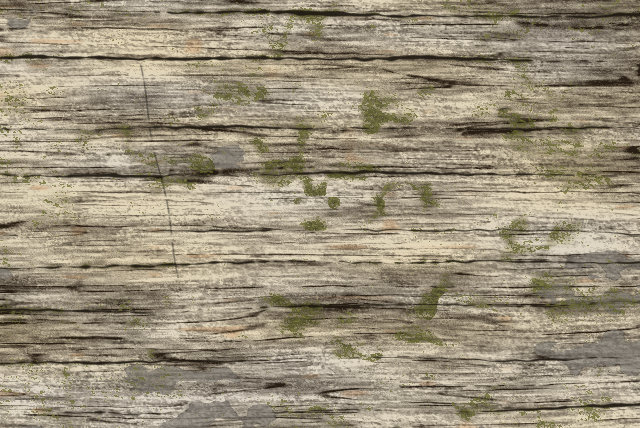
A Shadertoy shader for this texture:

```glsl
// Weathered wooden planks with long cracks, grey paint flakes and moss.
#define CRACKS 9
#define CRACK_WIDTH 0.0034
#define SPLIT_WIDTH 0.0013
#define CONTRAST 1.2
#define BRIGHTNESS 0.78
#define FLAKE_AMOUNT 0.13
#define MOSS_AMOUNT 0.75
#define GRIT 0.55

const vec3 DARK_WOOD = vec3(0.27, 0.23, 0.18);
const vec3 PALE_WOOD = vec3(0.83, 0.79, 0.70);
const vec3 GAP = vec3(0.12, 0.10, 0.07);
const vec3 SLATE = vec3(0.48, 0.46, 0.43);
const vec3 MOSS = vec3(0.31, 0.31, 0.14);
const vec3 OLIVE = vec3(0.43, 0.40, 0.27);
const vec3 RUST = vec3(0.66, 0.47, 0.30);
const mat2 TILT = mat2(0.96, 0.28, -0.28, 0.96);

vec2 hash2(vec2 p) {
    vec3 q = fract(p.xyx * vec3(0.1031, 0.1030, 0.0973));
    q += dot(q, q.yzx + 33.33);
    return fract((q.xx + q.yz) * q.zy);
}

float noise(vec2 p) {
    vec2 i = floor(p), f = fract(p);
    f = f * f * (3.0 - 2.0 * f);
    float low = mix(hash2(i).x, hash2(i + vec2(1, 0)).x, f.x);
    float high = mix(hash2(i + vec2(0, 1)).x, hash2(i + vec2(1, 1)).x, f.x);
    return mix(low, high, f.y);
}

// Cellular noise: distance to the nearest point, and that point's random id
vec2 cellular(vec2 p) {
    vec2 base = floor(p), best = vec2(9.0, 0.0);
    for (int y = -1; y <= 1; y++)
    for (int x = -1; x <= 1; x++) {
        vec2 c = base + vec2(x, y);
        float d = length(c + 0.15 + 0.7 * hash2(c) - p);
        if (d < best.x) best = vec2(d, hash2(c + 71.3).y);
    }
    return best;
}

// Broken split of even width along a contour of stretched noise
float split(vec2 p, vec2 scale, float width, float pixel) {
    vec2 q = p * scale;
    float n = noise(q), slope = (noise(q + vec2(0.0, 0.06)) - n) / 0.06;
    float d = abs(n - 0.5) / (max(abs(slope), 0.35) * scale.y);
    float presence = noise(p * vec2(9.0, scale.y * 0.8) + 31.0) + 0.3 * noise(p * vec2(70.0, 40.0));
    float w = width * smoothstep(0.45, 0.95, presence);
    return (1.0 - smoothstep(w - 0.6 * pixel, w + 0.6 * pixel, d)) * smoothstep(0.0, 0.4 * pixel, w);
}

void mainImage(out vec4 fragColor, in vec2 fragCoord) {
    vec2 p = fragCoord / iResolution.y;
    float pixel = 1.0 / iResolution.y;

    // Gently waving grain direction, roughened at fibre scale
    vec2 g = p;
    g.y += 0.004 * sin(2.7 * p.x + 5.0 * p.y) + 0.002 * sin(7.0 * p.x + 19.0 * p.y);
    g.y += 0.02 * (noise(p * vec2(2.5, 5.0)) - 0.5) * smoothstep(0.5, 0.1, p.y);
    g.y += 0.002 * (noise(p * vec2(40.0, 60.0)) - 0.5);

    // Long cracks, dirt beside them and a tone for every strip between
    float crack = 0.0, seam = 0.0, strip = 0.5;
    for (int i = 0; i < CRACKS; i++) {
        float n = float(i);
        vec2 h = hash2(vec2(n * 3.7, 7.0));
        float dy = g.y - (n + 0.1 + 0.8 * h.x) / float(CRACKS);
        dy += 0.003 * sin(3.0 * p.x + 40.0 * h.y) + 0.0015 * sin(13.0 * p.x + 5.0 * n);
        dy += 0.004 * (noise(vec2(34.0 * p.x, n)) - 0.5);
        float width = 1.5 * noise(vec2(4.0 * p.x + 17.0 * n, n)) + 0.9 * noise(vec2(60.0 * p.x, n + 0.5)) - 0.75;
        width *= CRACK_WIDTH * (0.4 + h.y);
        float d = abs(dy) - width;
        crack = max(crack, (1.0 - smoothstep(-pixel, pixel, d)) * smoothstep(0.0, 0.0005, width));
        seam = max(seam, exp(-150.0 * max(d, 0.0)) * smoothstep(-0.001, 0.002, width));
        strip = mix(strip, hash2(vec2(n, 31.0)).y, smoothstep(-0.001, 0.001, dy));
    }

    // Layered grain, from broad bands to fine fibres and grit
    float broad = noise(g * vec2(2.2, 9.0) + 3.0);
    float band = noise(g * vec2(2.2, 40.0) + 11.0);
    float fibre = noise(g * vec2(6.0, 120.0) + 23.0);
    float fine = noise(g * vec2(22.0, 270.0) + 41.0);
    float speck = 0.5 * noise(TILT * p * vec2(130.0, 230.0)) + 0.5 * noise(TILT * p * vec2(290.0, 430.0));
    float ragged = 0.6 * noise(TILT * p * vec2(26.0, 80.0) + 9.0) + 0.4 * noise(TILT * p * vec2(75.0, 170.0));
    float tone = 0.20 * (broad - 0.5) + 0.26 * (band - 0.5) + 0.34 * (fibre - 0.5);
    tone += 0.42 * (fine - 0.5) + GRIT * (speck - 0.5) + 0.2 * (strip - 0.5);
    tone += 0.09 * smoothstep(0.35, 0.75, p.y) * smoothstep(1.4, 0.3, p.x);
    tone = BRIGHTNESS + CONTRAST * tone;

    // Crisp worn patches, bleached or grimy, with ragged edges
    float worn = 0.45 * noise(g * vec2(5.0, 28.0) + 57.0) + 0.35 * ragged + 0.35 * speck;
    float grime = 0.45 * noise(g * vec2(4.0, 20.0) + 83.0) + 0.3 * ragged + 0.45 * speck;
    tone += 0.15 * smoothstep(0.62, 0.66, worn) - 0.30 * smoothstep(0.65, 0.71, grime) - 0.2 * seam;

    // Sharp fine splits along the grain
    float splits = split(g + 3.0, vec2(1.2, 26.0), 1.3 * SPLIT_WIDTH, pixel);
    splits = max(splits, 0.85 * split(g + 7.0, vec2(1.8, 50.0), SPLIT_WIDTH, pixel));
    splits = max(splits, 0.65 * split(g + 13.0, vec2(3.0, 90.0), 0.8 * SPLIT_WIDTH, pixel));
    tone -= 0.75 * splits;

    vec3 color = mix(DARK_WOOD, PALE_WOOD, clamp(tone, -0.2, 1.08));
    color *= mix(vec3(1.02, 1.0, 0.94), vec3(0.99, 1.0, 1.05), noise(g * vec2(3.0, 13.0) + 97.0));
    float rust = smoothstep(0.84, 0.95, noise(g * vec2(11.0, 50.0) + 13.0));
    color = mix(color, RUST * (0.6 + 0.5 * tone), 0.35 * rust);

    // Thin grey paint flakes, mostly towards the top and bottom
    vec2 warp = vec2(noise(p * 15.0), noise(p * 23.0 + 40.0)) - 0.5;
    vec2 flake = cellular(g * vec2(3.6, 17.0) + warp + 0.4 * ragged);
    float edge = 0.45 - flake.x + 0.2 * (fibre - 0.5);
    float chosen = step(1.0 - FLAKE_AMOUNT * (0.2 + 2.0 * abs(p.y - 0.5)), flake.y);
    float paint = chosen * smoothstep(0.0, 0.03, edge);
    float rim = chosen * smoothstep(-0.05, 0.0, edge) * (1.0 - smoothstep(0.0, 0.05, edge));
    color = mix(color, SLATE * (0.72 + 0.2 * fine + 0.36 * speck), 0.75 * paint);
    color *= 1.0 - 0.25 * rim;

    // Sparse moss crumbs, thickest near the cracks and the middle
    vec2 clump = cellular(p * vec2(5.0, 11.0) + 1.2 * warp + 20.0);
    float middle = exp(-5.0 * pow(p.x - 0.85, 2.0) - 7.0 * pow(p.y - 0.5, 2.0));
    float growth = smoothstep(0.75, 0.0, clump.x) * step(0.5, clump.y) * (0.3 + 0.6 * middle);
    growth += 0.4 * seam * smoothstep(0.45, 0.8, noise(p * vec2(5.0, 9.0) + 61.0));
    float moss = smoothstep(0.44, 0.54, growth + 0.6 * (ragged - 0.5) + 1.1 * (speck - 0.5));
    color = mix(color, OLIVE * (0.55 + 0.7 * tone), 0.5 * smoothstep(0.15, 0.6, growth));
    color = mix(color, MOSS * (0.4 + 1.2 * speck), MOSS_AMOUNT * moss);

    // One thin scratch across the grain, then the open gaps
    float across = abs(p.x - 0.42 + 0.19 * (p.y - 0.35) + 0.004 * sin(21.0 * p.y));
    float scratch = (1.0 - smoothstep(0.0, 0.0015 + pixel, across)) * step(0.35, p.y) * step(p.y, 0.85);
    color *= 1.0 - 0.4 * scratch * smoothstep(0.2, 0.5, ragged);
    color = mix(color, GAP, 0.92 * crack);

    fragColor = vec4(clamp(color, 0.0, 1.0), 1.0);
}
```
